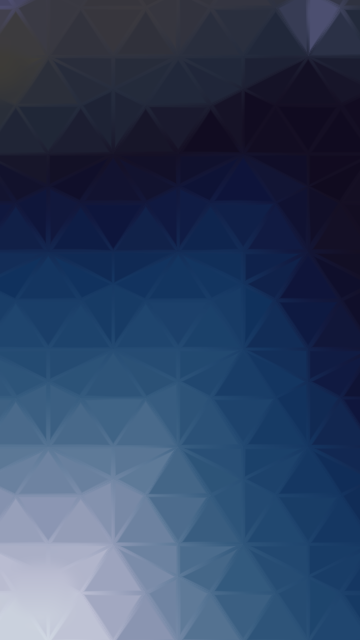
Write a WebGL 2 fragment shader that draws this background.

```glsl
#version 300 es
precision highp float;
// Faceted triangle mosaic over a glow rising from the lower left into a dark sky.
uniform vec2 u_resolution;
out vec4 outColor;

const float ASPECT = 16.0 / 9.0;            // canvas height in canvas widths
const vec2 TILE = vec2(0.361, 0.271);       // side and height of a large triangle
const vec2 TILE_ORIGIN = vec2(0.134, -0.005);
const float SEAM = 0.0055;                  // half width of a seam

const vec3 GLOW_RAMP[9] = vec3[9](
  vec3(0.07, 0.05, 0.13), vec3(0.06, 0.09, 0.24), vec3(0.07, 0.20, 0.37),
  vec3(0.12, 0.27, 0.43), vec3(0.20, 0.35, 0.49), vec3(0.36, 0.47, 0.59),
  vec3(0.55, 0.59, 0.70), vec3(0.73, 0.74, 0.82), vec3(0.81, 0.84, 0.88));

float hash(vec2 p) {
  return fract(sin(dot(p, vec2(127.1, 311.7))) * 4375.5);
}

float noise(vec2 p) {
  vec2 i = floor(p), f = fract(p);
  f = f * f * (3.0 - 2.0 * f);
  return mix(mix(hash(i), hash(i + vec2(1, 0)), f.x),
             mix(hash(i + vec2(0, 1)), hash(i + vec2(1, 1)), f.x), f.y);
}

float smoothMin(float a, float b, float k) {
  float h = max(k - abs(a - b), 0.0) / k;
  return min(a, b) - h * h * k * 0.25;
}

// Soft round spot, 1 at its centre
float spot(vec2 p, vec2 centre, float radius) {
  vec2 d = (p - centre) / radius;
  return exp(-dot(d, d));
}

vec3 glowColor(float level) {
  level = clamp(level, 0.0, 7.999);
  int i = int(level);
  return mix(GLOW_RAMP[i], GLOW_RAMP[i + 1], fract(level));
}

// Smooth colour field beneath the facets
vec3 field(vec2 p) {
  float u = p.x, v = p.y / ASPECT;
  float rise = 8.1 - 10.8 * v + 0.5 * spot(p, vec2(0.66, 1.26), 0.2);
  float side = 9.2 - 8.6 * u + 2.2 * u * u - (3.6 + 1.1 * u) * v;
  vec3 color = glowColor(smoothMin(rise, side, 0.5));

  // Grey sky above a slanted dark band
  float dip = (u - 0.8) / 0.15;
  float sky = v - 0.7 - 0.13 * u - 0.04 * exp(-dip * dip);
  color = mix(color, vec3(0.13, 0.16, 0.23), smoothstep(-0.01, 0.11, sky));
  color = mix(color, vec3(0.21, 0.21, 0.25), smoothstep(0.09, 0.25, sky));

  // Olive and violet lights near the upper corners
  color = mix(color, vec3(0.25, 0.24, 0.21), 0.8 * spot(p, vec2(0.0, 1.60), 0.13));
  color = mix(color, vec3(0.23, 0.22, 0.23), 0.6 * spot(p, vec2(0.36, 1.75), 0.12));
  color = mix(color, vec3(0.32, 0.32, 0.48), 0.9 * spot(p, vec2(0.0, 1.79), 0.08));
  return mix(color, vec3(0.32, 0.33, 0.47), 0.9 * spot(p, vec2(0.89, 1.74), 0.075));
}

// Four equal parts: xyz = barycentric centre of the part, w = edge distance
vec4 splitInFour(vec3 w) {
  vec3 corner = step(0.5, w);
  float isCorner = dot(corner, vec3(1.0));
  vec3 centre = mix(vec3(1.0 / 3.0), vec3(1.0 / 6.0) + 0.5 * corner, isCorner);
  vec3 cut = abs(w - 0.5);
  float inner = min(cut.x, min(cut.y, cut.z));
  float outer = min(w.x, min(w.y, w.z));
  return vec4(centre, min(inner, outer) * TILE.y);
}

// Six parts cut by the medians, in the same layout
vec4 splitInSix(vec3 w) {
  vec3 rank = step(w, w.yzx) + step(w, w.zxy);
  vec3 centre = mix(vec3(0.611), vec3(0.278), min(rank, 1.0));
  centre -= 0.167 * max(rank - 1.0, 0.0);
  float high = max(w.x, max(w.y, w.z));
  float low = min(w.x, min(w.y, w.z));
  float middle = 1.0 - high - low;
  float median = min(high - middle, middle - low) * TILE.x * 0.5;
  return vec4(centre, min(median, low * TILE.y));
}

void main() {
  vec2 p = gl_FragCoord.xy / u_resolution * vec2(1.0, ASPECT);

  // Skewed lattice; each cell holds an upward and a downward triangle
  vec2 grid = (p - TILE_ORIGIN) / TILE;
  grid.x -= 0.5 * grid.y;
  vec2 cell = floor(grid), f = fract(grid);
  bool up = f.x + f.y < 1.0;
  vec2 local = up ? f : 1.0 - f;
  vec3 weights = vec3(1.0 - local.x - local.y, local);
  vec4 part = up ? splitInFour(weights) : splitInSix(weights);

  // Flat facet colour, taken at the centre of the part
  vec2 centre = cell + (up ? part.yz : 1.0 - part.yz);
  vec2 facetPoint = vec2(centre.x + 0.5 * centre.y, centre.y) * TILE + TILE_ORIGIN;
  vec3 facet = field(facetPoint) + 0.016 * (hash(floor(centre * 12.0 + 0.5)) - 0.5);

  // Seams show the smooth field, slightly lifted and uneven
  vec3 base = field(p);
  float pixel = 1.0 / u_resolution.x;
  float width = SEAM * (0.6 + 0.7 * noise(p * 9.0));
  float seam = 1.0 - smoothstep(width - pixel, width + pixel, part.w);
  vec3 color = mix(facet, base + 0.012, seam * 0.85);

  // Facets dissolve in the brightest pool and at the upper left edge
  float haze = max(spot(p, vec2(0.12, 0.14), 0.1), spot(p, vec2(0.0, 1.57), 0.09));
  outColor = vec4(mix(color, base, smoothstep(0.2, 0.7, haze)), 1.0);
}
```
